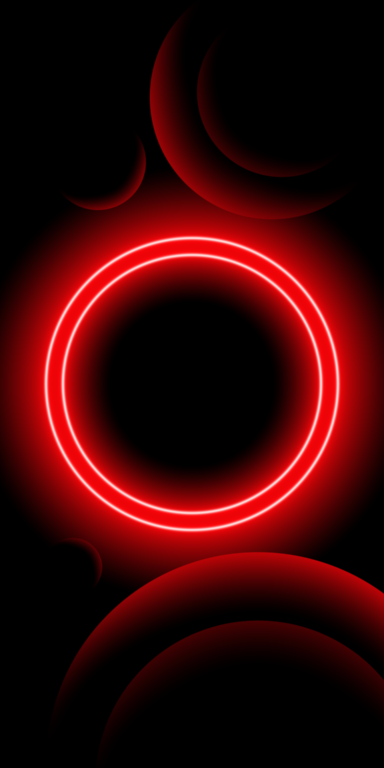
This background is drawn by a Shadertoy shader. Its source:

```glsl
// Two concentric neon rings glow red around a dark core, with shaded discs
// above and below. Radial falloffs form the glow; each disc is an opaque
// black circle lit by a directional inner rim.

#define OUTER_RADIUS 0.380
#define INNER_RADIUS 0.336
#define GLOW_OUTWARD 0.190
#define GLOW_INWARD  0.125
#define GLOW_LEVEL   0.88
#define TUBE_WIDTH   0.0046
#define HALO_WIDTH   0.010

const vec3 RED  = vec3(1.0, 0.018, 0.035);
const vec3 PINK = vec3(1.0, 0.84, 0.84);

// Wide red light: flat between the tubes, fading on both sides
float ringGlow(float radius) {
    float outward = max(radius - OUTER_RADIUS, 0.0) / GLOW_OUTWARD;
    float inward = max(INNER_RADIUS - radius, 0.0) / GLOW_INWARD;
    float fade = clamp(1.0 - max(outward, inward), 0.0, 1.0);
    return GLOW_LEVEL * pow(fade, 1.35);
}

// Pale tube with a narrow red halo
vec3 addTube(vec3 color, float dist) {
    color += RED * 0.22 * exp(-dist / HALO_WIDTH);
    float core = exp(-pow(dist / TUBE_WIDTH, 2.0));
    return mix(color, PINK, core);
}

// Opaque disc whose rim is brightest toward lightAngle (in degrees)
vec3 addDisc(vec3 color, vec2 p, vec2 center, float radius,
             float lightAngle, float depth, float strength, float pixel) {
    vec2 offset = p - center;
    float dist = length(offset);
    float angle = radians(lightAngle);
    float facing = dot(offset / max(dist, 1e-4), vec2(cos(angle), sin(angle)));
    float lit = smoothstep(-0.15, 1.0, facing);
    float inset = max(radius - dist, 0.0);
    float rim = clamp(1.0 - inset / (depth * (0.2 + 0.8 * lit)), 0.0, 1.0);
    vec3 shade = RED * strength * lit * pow(rim, 1.5);
    float mask = smoothstep(-pixel, pixel, radius - dist);
    return mix(color, shade, mask);
}

void mainImage(out vec4 fragColor, in vec2 fragCoord) {
    // Half the canvas height is one unit, centred on the rings
    float pixel = 2.0 / iResolution.y;
    vec2 p = (fragCoord - 0.5 * iResolution.xy) * pixel;
    float radius = length(p);

    vec3 color = RED * ringGlow(radius);

    // Upper discs
    color = addDisc(color, p, vec2(0.208, 0.747), 0.318, 221.0, 0.125, 0.62, pixel);
    color = addDisc(color, p, vec2(0.234, 0.760), 0.221, 222.0, 0.065, 0.26, pixel);
    color = addDisc(color, p, vec2(-0.245, 0.578), 0.125, 308.0, 0.045, 0.55, pixel);

    // Lower discs
    color = addDisc(color, p, vec2(-0.310, -0.477), 0.076, 42.0, 0.030, 0.40, pixel);
    color = addDisc(color, p, vec2(0.172, -0.990), 0.552, 78.0, 0.160, 0.76, pixel);
    color = addDisc(color, p, vec2(0.172, -1.040), 0.424, 88.0, 0.120, 0.28, pixel);

    // Neon tubes
    color = addTube(color, abs(radius - OUTER_RADIUS));
    color = addTube(color, abs(radius - INNER_RADIUS));

    fragColor = vec4(clamp(color, 0.0, 1.0), 1.0);
}
```
